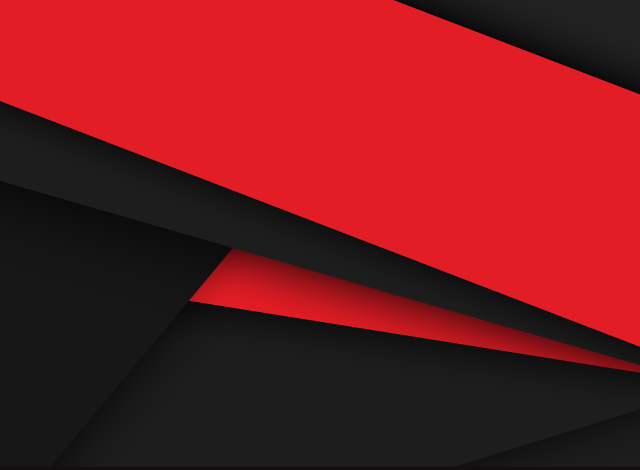
Write a Shadertoy shader that draws this background.

```glsl
// Overlapping paper sheets: a broad red band and a thin red wedge among dark panels.
// Each sheet is a half-plane bounded by a line; soft shadows fade with distance
// from the edge of the sheet lying above it.

const float ASPECT = 512.0 / 376.0;
const vec3 RED = vec3(0.892, 0.112, 0.146);
const vec3 CHARCOAL = vec3(0.113);
const vec3 DARK_PANEL = vec3(0.089);
const vec3 LIGHT_PANEL = vec3(0.130);
const vec3 BOTTOM_STRIP = vec3(0.085, 0.050, 0.062);

// Signed distance to the line a-b, positive on its left side.
float lineSide(vec2 p, vec2 a, vec2 b) {
    vec2 along = normalize(b - a);
    return dot(p - a, vec2(-along.y, along.x));
}

// Antialiased coverage of the region where the distance is positive.
float cover(float dist, float pixel) {
    return smoothstep(-0.6 * pixel, 0.6 * pixel, dist);
}

// Brightness rising from edgeLight at the edge to 1 at the given width.
float shadow(float dist, float width, float edgeLight) {
    float fade = 1.0 - clamp(dist / width, 0.0, 1.0);
    return mix(1.0, edgeLight, fade * fade);
}

void mainImage(out vec4 fragColor, in vec2 fragCoord) {
    vec2 p = fragCoord / iResolution.xy * vec2(ASPECT, 1.0);
    float pixel = 1.0 / iResolution.y;

    // Distances to the sheet edges, positive above or to the left.
    float bandTop = lineSide(p, vec2(0.837, 1.0), vec2(1.362, 0.799));
    float bandBottom = lineSide(p, vec2(0.0, 0.785), vec2(1.362, 0.262));
    float stripeBottom = lineSide(p, vec2(0.0, 0.615), vec2(1.362, 0.223));
    float wedgeBottom = lineSide(p, vec2(0.402, 0.360), vec2(1.362, 0.207));
    float diagonal = lineSide(p, vec2(0.108, 0.007), vec2(0.496, 0.473));
    float corner = lineSide(p, vec2(0.957, 0.004), vec2(1.362, 0.129));

    // Lower panel and the sheet tucked under its right corner.
    vec3 color = CHARCOAL * shadow(-wedgeBottom, 0.10, 0.50)
                          * shadow(-diagonal, 0.13, 0.58);
    vec3 cornerPanel = CHARCOAL * shadow(-corner, 0.11, 0.62);
    color = mix(color, cornerPanel, cover(-corner, pixel));

    // Red wedge, shaded by the stripe above and the panel at its left.
    float wedgeLight = shadow(-stripeBottom, 0.125, 0.47)
                     * shadow(-diagonal, 0.075, 0.82);
    color = mix(color, RED * wedgeLight, cover(wedgeBottom, pixel));

    // Left panel.
    vec3 leftPanel = DARK_PANEL * shadow(-stripeBottom, 0.20, 0.48);
    color = mix(color, leftPanel, cover(diagonal, pixel));

    // Dark stripe beneath the red band.
    vec3 stripe = CHARCOAL * shadow(-bandBottom, 0.085, 0.50);
    color = mix(color, stripe, cover(stripeBottom, pixel));

    // Broad red band and the panel behind its upper edge.
    color = mix(color, RED, cover(bandBottom, pixel));
    vec3 topPanel = LIGHT_PANEL * shadow(bandTop, 0.11, 0.30);
    color = mix(color, topPanel, cover(bandTop, pixel));

    // Narrow strip along the bottom.
    color = mix(color, BOTTOM_STRIP, cover(0.007 - p.y, pixel));

    fragColor = vec4(color, 1.0);
}
```
